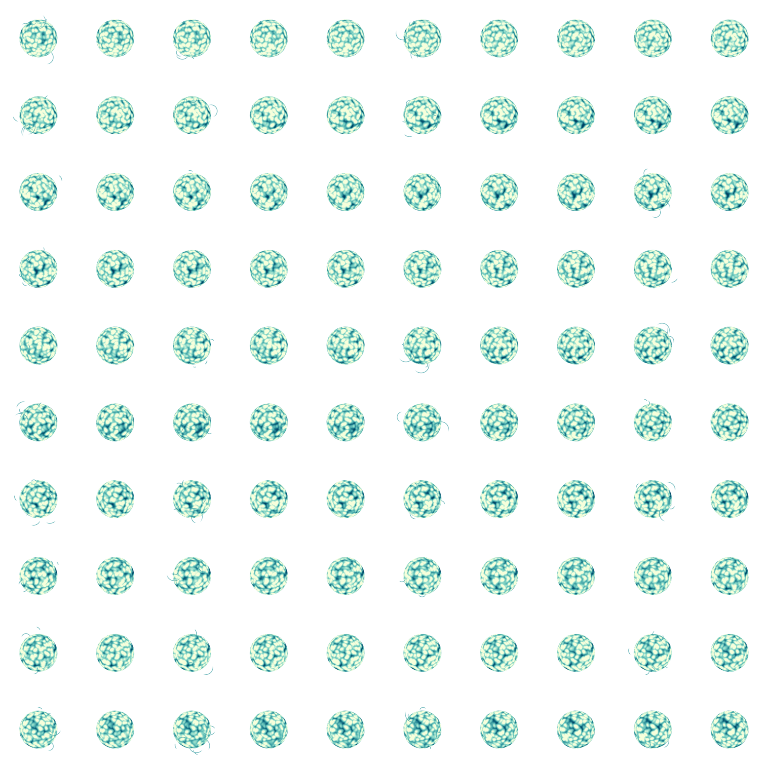
A WebGL 2 fragment shader for this pattern:

```glsl
#version 300 es
precision highp float;
// Ten by ten small marbled balls on white. Soft cellular noise is wrapped on
// each sphere and drifts a little from ball to ball, row after row; some
// columns also carry fine stray hairs, drawn as tapered arcs near the rim.

uniform vec2 u_resolution;
out vec4 outColor;

const float BALL_RADIUS = 0.247;

vec3 hash3(vec3 p) {
    p = fract(p * vec3(0.1031, 0.1030, 0.0973));
    p += dot(p, p.yxz + 33.33);
    return fract((p.xxy + p.yxx) * p.zyx);
}

// Distance to the nearest feature point, with rounded creases
float softCells(vec3 p) {
    vec3 base = floor(p);
    vec3 local = p - base;
    float sum = 0.0;
    for (int z = -1; z <= 1; z++)
    for (int y = -1; y <= 1; y++)
    for (int x = -1; x <= 1; x++) {
        vec3 offset = vec3(x, y, z);
        vec3 point = offset + hash3(base + offset + 50.0);
        sum += exp(-16.0 * length(point - local));
    }
    return -log(sum) / 16.0;
}

// Cream through mint and teal to deep blue-green
vec3 marblePalette(float tone) {
    vec3 color = mix(vec3(0.97, 1.0, 0.86), vec3(0.67, 0.90, 0.82), clamp(tone, 0.0, 1.0));
    color = mix(color, vec3(0.46, 0.80, 0.75), clamp(tone - 1.0, 0.0, 1.0));
    color = mix(color, vec3(0.25, 0.63, 0.65), clamp(tone - 2.0, 0.0, 1.0));
    color = mix(color, vec3(0.05, 0.40, 0.49), clamp(tone - 3.0, 0.0, 1.0));
    return mix(color, vec3(0.0, 0.25, 0.38), clamp(tone - 4.0, 0.0, 1.0));
}

// Marbled colour of the sphere at a point of its disc
vec3 marble(vec2 disc, float frame) {
    disc /= max(1.0, length(disc));
    vec3 normal = vec3(disc, sqrt(max(0.0, 1.0 - dot(disc, disc))));
    vec3 p = normal * 4.4 + frame * vec3(0.025, -0.05, 0.06);
    p += 0.16 * sin(p.yzx * 3.1 + vec3(0.0, 1.7, 3.9));
    float patches = sin(p.x * 1.3 + 1.0) * sin(p.y * 1.1 + p.z * 0.7);
    return marblePalette((softCells(p) - 0.38 + 0.06 * patches) * 9.0);
}

// Coverage of the stray hairs around one ball
float strayHairs(vec2 p, vec2 cell, float pixel) {
    float hairy = step(cell.x, 0.5) + step(1.5, mod(cell.x, 3.0));
    float amount = hairy * hash3(vec3(cell, 7.0)).x;
    float cover = 0.0;
    for (int i = 0; i < 7; i++) {
        vec3 place = hash3(vec3(cell, float(i) + 11.0));
        vec3 form = hash3(vec3(cell, float(i) + 31.0));
        if (place.x > amount) continue;
        float around = 6.2832 * place.y;
        vec2 q = p - (0.2 + 0.07 * place.z) * vec2(cos(around), sin(around));
        float bend = 0.025 + 0.08 * form.x;
        float facing = 6.2832 * form.y;
        vec2 axis = vec2(cos(facing), sin(facing));
        float angle = abs(atan(axis.x * q.y - axis.y * q.x, dot(axis, q)));
        float span = 0.5 + 1.4 * form.z * form.z;
        float taper = 1.0 - smoothstep(0.5 * span, span, angle);
        float edge = abs(length(q) - bend) - 0.004;
        cover = max(cover, taper * (1.0 - smoothstep(-0.5 * pixel, 0.5 * pixel, edge)));
    }
    return cover;
}

void main() {
    vec2 grid = 10.0 * gl_FragCoord.xy / u_resolution;
    float pixel = 10.0 / min(u_resolution.x, u_resolution.y);
    vec2 cell = floor(grid);
    vec2 p = fract(grid) - 0.5;
    float frame = cell.x + 10.0 * (9.0 - cell.y);
    vec3 color = vec3(1.0);

    // Ball, with four samples per pixel for the fine rim detail
    float rim = length(p) - BALL_RADIUS;
    if (rim < pixel) {
        vec3 ball = vec3(0.0);
        for (int i = 0; i < 4; i++) {
            vec2 shift = (vec2(i % 2, i / 2) - 0.5) * 0.5 * pixel;
            ball += 0.25 * marble((p + shift) / BALL_RADIUS, frame);
        }
        color = mix(color, ball, 1.0 - smoothstep(-0.5 * pixel, 0.5 * pixel, rim));
    }

    // Hairs over the ball and its surroundings
    color = mix(color, vec3(0.25, 0.63, 0.65), 0.75 * strayHairs(p, cell, pixel));
    outColor = vec4(color, 1.0);
}
```
